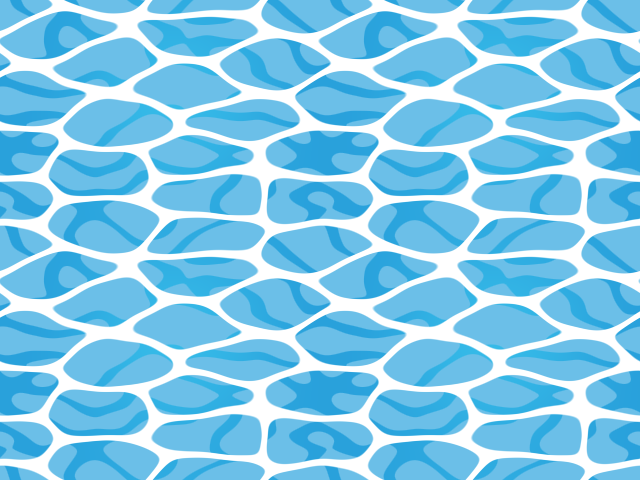
Give the GLSL for this pattern, as a WebGL 2 fragment shader.

```glsl
#version 300 es
precision highp float;
// Seamless water surface: rounded blue cells with darker ribbons, parted by white foam lines.

uniform vec2 u_resolution;
out vec4 fragColor;

const vec2 REPEATS = vec2(2.0);
const vec2 TILE = vec2(1.0, 0.75);      // size of one repeat; its width is the unit
const int ROWS = 8;
const int CELLS = 2 * ROWS;             // two cells in each row
const float FIRST_ROW = 0.104;
const float FLATNESS = 5.0;             // squared vertical stretch of the cell metric
const float FOAM_HALF_WIDTH = 0.0095;
const float CORNER_SOFTNESS = 0.014;
const float RIBBON_LEVEL = 0.088;

const vec3 FOAM = vec3(1.0);
const vec3 WATER = vec3(0.42, 0.75, 0.91);
const vec3 DEEP = vec3(0.16, 0.63, 0.86);
const vec3 BRIGHT = vec3(0.21, 0.73, 0.91);

// Row irregularity: middle, half spread, tilt
const vec3 ROW_SHAPE[ROWS] = vec3[ROWS](
    vec3(0.397, 0.228, 0.000), vec3(0.587, 0.249, 0.003),
    vec3(0.346, 0.260, -0.020), vec3(0.570, 0.190, -0.007),
    vec3(0.309, 0.306, 0.007), vec3(0.495, 0.177, 0.035),
    vec3(0.647, 0.329, -0.036), vec3(0.323, 0.307, -0.018));

vec2 gradientAt(vec2 node) {
    float angle = 6.28319 * fract(sin(dot(node, vec2(127.1, 311.7))) * 43758.5);
    return vec2(cos(angle), sin(angle));
}

// Gradient noise that wraps after a whole number of nodes
float gradientNoise(vec2 p, vec2 period) {
    vec2 i = floor(p), f = p - i;
    vec2 w = f * f * f * (f * (f * 6.0 - 15.0) + 10.0);
    vec2 e = vec2(1.0, 0.0);
    float a = dot(gradientAt(mod(i, period)), f);
    float b = dot(gradientAt(mod(i + e.xy, period)), f - e.xy);
    float c = dot(gradientAt(mod(i + e.yx, period)), f - e.yx);
    float d = dot(gradientAt(mod(i + e.xx, period)), f - e.xx);
    return mix(mix(a, b, w.x), mix(c, d, w.x), w.y);
}

// Vector from a cell's centre to p, by the shortest way round the tile
vec2 fromCentre(vec2 p, int cell) {
    int row = cell / 2;
    float side = float(cell % 2) * 2.0 - 1.0;
    vec3 shape = ROW_SHAPE[row];
    float rowY = FIRST_ROW + TILE.y * float(row) / float(ROWS);
    vec2 d = p - vec2(shape.x, rowY) - side * shape.yz;
    return d - TILE * floor(d / TILE + 0.5);
}

float flatLength2(vec2 d) {
    return d.x * d.x + FLATNESS * d.y * d.y;
}

int nearestCell(vec2 p) {
    int nearest = 0;
    float best = 1e3;
    for (int i = 0; i < CELLS; i++) {
        float d = flatLength2(fromCentre(p, i));
        if (d < best) { best = d; nearest = i; }
    }
    return nearest;
}

// Distance to the cell's border, with a soft minimum to round the corners
float borderDistance(vec2 p, int cell) {
    vec2 own = fromCentre(p, cell);
    float sum = 0.0;
    for (int i = 0; i < CELLS; i++) {
        if (i == cell) continue;
        vec2 other = fromCentre(p, i);
        vec2 normal = (own - other) * vec2(1.0, FLATNESS);
        float d = 0.5 * (flatLength2(other) - flatLength2(own)) / length(normal);
        sum += exp(-d / CORNER_SOFTNESS);
    }
    return -CORNER_SOFTNESS * log(sum);
}

// Winding ribbon, different in every cell
float ribbon(vec2 local, int cell) {
    vec2 offset = vec2(3.7, 5.3) * float(cell) + 8.0;
    float n = gradientNoise(local * vec2(4.6, 7.6) + offset, vec2(128.0));
    float edge = max(fwidth(n), 0.002);
    return clamp(0.5 + (RIBBON_LEVEL - abs(n)) / edge, 0.0, 1.0);
}

void main() {
    vec2 uv = gl_FragCoord.xy / u_resolution;
    vec2 p = vec2(uv.x, 1.0 - uv.y) * REPEATS * TILE;   // rows run from the top
    float pixel = REPEATS.x / u_resolution.x;

    // Wavy outlines
    vec2 q = p / TILE * 6.0;
    vec2 sway = vec2(gradientNoise(q, vec2(6.0)), gradientNoise(q + 2.5, vec2(6.0)));
    vec2 warped = p + sway * vec2(0.035, 0.022);

    int cell = nearestCell(warped);
    float inside = borderDistance(warped, cell) - FOAM_HALF_WIDTH;

    // Ribbons brighten towards the middle of the tile
    vec2 wave = 0.5 + 0.5 * cos(6.28319 * (p / TILE - vec2(0.54, 0.42)));
    vec3 ribbonColour = mix(DEEP, BRIGHT, wave.x * mix(0.4, 1.0, wave.y));

    vec3 water = mix(WATER, ribbonColour, ribbon(fromCentre(warped, cell), cell));
    vec3 colour = mix(FOAM, water, smoothstep(-0.75 * pixel, 0.75 * pixel, inside));
    fragColor = vec4(colour, 1.0);
}
```
